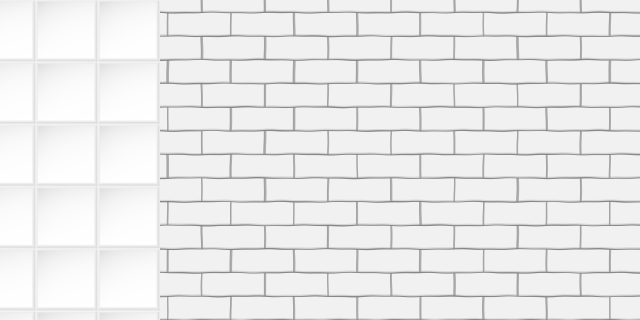
Give the GLSL for this pattern, as a Shadertoy shader.

```glsl
// Glossy square tiles on the left beside a white brick wall with thin grey joints.

// Layout, in units of the canvas height
const float PANEL_EDGE = 0.5;
const vec2  TILE_SIZE = vec2(0.1940, 0.1945);
const vec2  TILE_ORIGIN = vec2(0.1095, 0.0310);
const float TILE_GROOVE = 0.0085;
const vec2  BRICK_SIZE = vec2(0.1974, 0.0739);
const float EVEN_ROW_START = 0.5240;
const float ODD_ROW_START = 0.6305;
const float WOBBLE = 0.0014;

// Grey levels
const float BRICK_GREY = 0.947;
const float JOINT_DARK = 0.50;
const float JOINT_SOFT = 0.76;
const float JOINT_SIDE = 0.64;
const float GROOVE_GREY = 0.925;
const float GROOVE_RIM = 0.865;

float hash(vec2 p) {
    return fract(sin(dot(p, vec2(41.3, 289.1))) * 4375.5);
}

// Share of a pixel covered by a band centred on zero
float band(float d, float halfWidth, float px) {
    float low = max(d - 0.5 * px, -halfWidth);
    float high = min(d + 0.5 * px, halfWidth);
    return clamp((high - low) / px, 0.0, 1.0);
}

// Layered sines give the joints a hand-laid unevenness
float waver(float t, float seed) {
    return 0.65 * sin(t * 31.0 + seed * 2.4) + 0.35 * sin(t * 73.0 + seed * 5.1);
}

float tilePanel(vec2 p, float px) {
    vec2 grid = (p - TILE_ORIGIN) / TILE_SIZE;
    vec2 local = fract(grid);
    vec2 toLine = (local - floor(local + 0.5)) * TILE_SIZE;
    vec2 edge = abs(toLine);

    // Recessed face: shaded towards the upper left, white at the lower right
    vec2 fromCorner = vec2(local.x, 1.0 - local.y);
    float topShade = exp(-fromCorner.y * 4.0) * (1.0 - 0.45 * local.x);
    float leftShade = exp(-fromCorner.x * 4.5) * local.y;
    float grey = 1.0 - 0.105 * topShade - 0.065 * leftShade;

    // Raised groove with soft rims and a pale centre
    float nearest = min(edge.x, edge.y);
    float groove = 1.0 - smoothstep(TILE_GROOVE - px, TILE_GROOVE + px, nearest);
    grey = mix(grey, GROOVE_GREY, groove);
    float rimX = band(toLine.x + 0.002, 0.0022, px);
    float rimY = band(toLine.y - 0.002, 0.0022, px);
    grey = mix(grey, GROOVE_RIM, 0.8 * max(rimX, rimY));
    float shineX = band(toLine.x - 0.004, 0.0018, px);
    float shineY = band(toLine.y + 0.004, 0.0018, px);
    return mix(grey, 0.96, 0.7 * max(shineX, shineY));
}

float brickWall(vec2 p, float px) {
    // Horizontal joint: dark line below a softer grey band
    float line = floor(p.y / BRICK_SIZE.y + 0.5);
    float bend = WOBBLE * waver(p.x, line);
    float toBed = p.y - line * BRICK_SIZE.y - bend;
    float bedWidth = 0.0017 + 0.0005 * waver(p.x * 0.6, line + 7.0);
    float dark = band(toBed, bedWidth, px);
    float soft = band(toBed - 0.0020, 0.0036, px);

    // Vertical joint, shifted on alternate rows
    float row = floor((p.y - bend) / BRICK_SIZE.y);
    float start = mix(EVEN_ROW_START, ODD_ROW_START, mod(row, 2.0));
    float along = (p.x - start) / BRICK_SIZE.x;
    float column = floor(along + 0.5);
    float seed = hash(vec2(column, row));
    float toSide = (along - column) * BRICK_SIZE.x;
    toSide -= 0.0010 * waver(p.y, seed * 6.0);
    float sideWidth = mix(0.0022, 0.0042, seed);
    float side = band(toSide, sideWidth, px);
    float core = band(toSide + 0.5 * sideWidth, 0.0010, px);

    float grey = BRICK_GREY;
    grey = mix(grey, JOINT_SOFT, 0.6 * soft);
    grey = mix(grey, JOINT_SIDE, 0.88 * side);
    grey = mix(grey, JOINT_DARK, 0.35 * core);
    return mix(grey, JOINT_DARK, 0.9 * dark);
}

void mainImage(out vec4 fragColor, in vec2 fragCoord) {
    vec2 p = fragCoord / iResolution.y;
    float px = 1.0 / iResolution.y;
    float wall = smoothstep(-0.5 * px, 0.5 * px, p.x - PANEL_EDGE);
    float grey = mix(tilePanel(p, px), brickWall(p, px), wall);
    fragColor = vec4(vec3(grey), 1.0);
}
```
